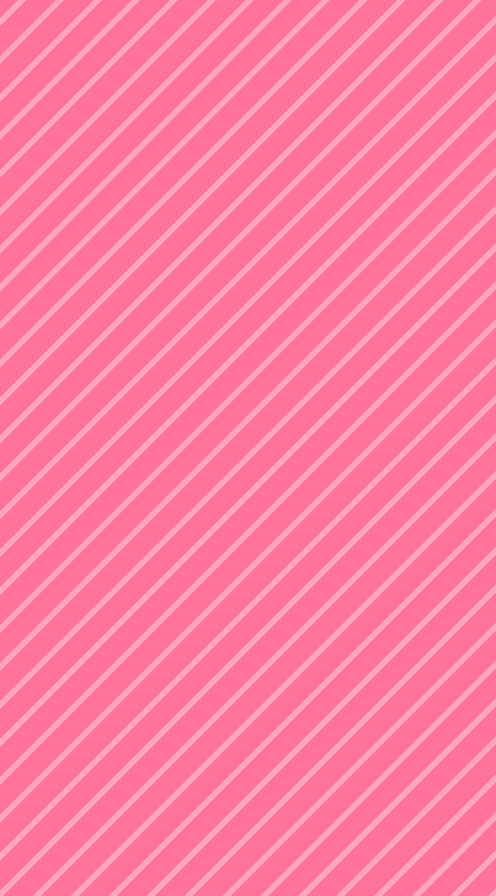
Give the GLSL for this pattern, as a WebGL 1 fragment shader.

```glsl
precision highp float;
// Thin pale diagonal stripes rising to the right over a flat pink ground.

uniform vec2 u_resolution;

const vec3 GROUND_PINK = vec3(1.00, 0.45, 0.60);
const vec3 STRIPE_PINK = vec3(1.00, 0.65, 0.74);

// Lengths along the bottom edge, in canvas heights
const float STRIPE_PERIOD = 0.04234;
const float STRIPE_WIDTH = 0.00907;

// Signed distance to the nearest repeated band that starts at zero
float bandDistance(float position, float period, float width) {
  float fromCenter = mod(position - 0.5 * width + 0.5 * period, period) - 0.5 * period;
  return abs(fromCenter) - 0.5 * width;
}

// Coverage of a shape, with its edge softened over the given width
float coverage(float signedDistance, float softness) {
  return clamp(0.5 - signedDistance / softness, 0.0, 1.0);
}

void main() {
  float pixel = 1.0 / u_resolution.y;
  vec2 point = gl_FragCoord.xy * pixel;
  float canvasWidth = u_resolution.x * pixel;

  // 45 degree coordinate, measured from the lower right corner
  float diagonal = canvasWidth - point.x + point.y;

  float edge = bandDistance(diagonal, STRIPE_PERIOD, STRIPE_WIDTH);
  float stripe = coverage(edge, 1.2 * pixel);
  gl_FragColor = vec4(mix(GROUND_PINK, STRIPE_PINK, stripe), 1.0);
}
```
